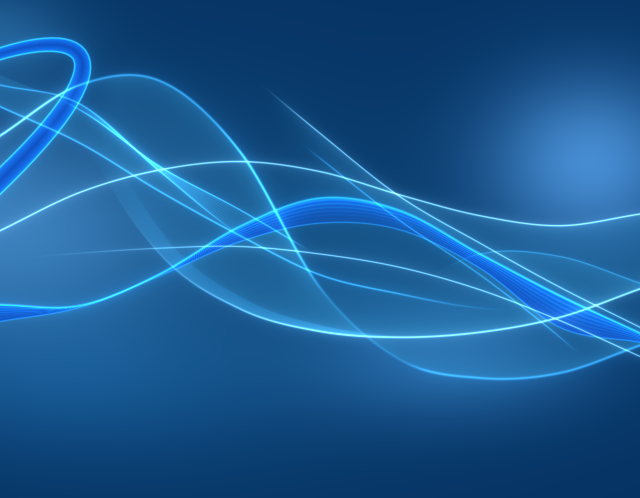
A Shadertoy shader for this background:

```glsl
// Translucent blue ribbons and luminous threads over a soft glowing backdrop.
// Splines of height over x give signed distances, which shape the threads,
// the sheets of light between them and the solid ribbons.

float px; // scene size of one pixel

// Signed distance to a Catmull-Rom curve through nine heights; positive below it
float curve(vec2 p, float y[9]) {
    float s = clamp(p.x / .96, 0., 7.999);
    int i = int(s);
    float t = s - float(i), b = y[i], c = y[i + 1];
    float a = i > 0 ? y[max(i - 1, 0)] : 2. * b - c;
    float d = i < 7 ? y[min(i + 2, 8)] : 2. * c - b;
    float k1 = .5 * (c - a), k2 = a - 2.5 * b + 2. * c - .5 * d;
    float k3 = .5 * (d - a) + 1.5 * (b - c);
    float slope = (k1 + t * (2. * k2 + 3. * t * k3)) / .96;
    return (p.y - b - t * (k1 + t * (k2 + t * k3))) / sqrt(1. + slope * slope);
}

float cover(float d) { return smoothstep(-px, px, d); }

float between(float a, float b) { return cover(a) * cover(-b) + cover(-a) * cover(b); }

float window(float x, float a, float b, float soft) {
    return smoothstep(a, a + soft, x) * (1. - smoothstep(b - soft, b, x));
}

// Thin bright core with a faint halo
float thread(float d, float w) {
    w = max(w, .75 * px);
    return exp(-d * d / (w * w)) + .22 * exp(-abs(d) / (5. * w));
}

// Light fading away below an edge
float veil(float d, float falloff) { return cover(d) * exp(-max(d, 0.) * falloff); }

float blob(vec2 p, float cx, float cy, float rx, float ry) {
    vec2 q = (p - vec2(cx, cy)) / vec2(rx, ry);
    return exp(-dot(q, q));
}

vec3 backdrop(vec2 p) {
    vec3 col = mix(vec3(.02, .2, .39), vec3(.06, .28, .48), blob(p, 2.2, 3.3, 3.6, 2.2));
    col += vec3(.25, .34, .42) * blob(p, 7.1, 1.95, 1.25, 1.05);
    col += vec3(.19, .25, .29) * blob(p, -.1, 2.7, 2.2, 1.35);
    col += vec3(.12, .19, .24) * blob(p, 5.5, 4.3, 1.7, .75);
    col += vec3(.1, .16, .18) * blob(p, -.1, .4, 1., .6);
    return col + vec3(.03, .08, .11) * blob(p, .8, 4.6, 2.6, .9);
}

// Distance to the looped ribbon's Bezier centre line, and the parameter there
vec2 loopDistance(vec2 p) {
    vec2 best = vec2(9, 0), prev = vec2(-.3, .75);
    for (int i = 1; i <= 32; i++) {
        float t = float(i) / 32., u = 1. - t;
        vec2 q = u*u*u * vec2(-.3, .75) + 3.*u*u*t * vec2(1, .25)
               + 3.*u*t*t * vec2(1.8, .55) + t*t*t * vec2(-.3, 2.45);
        vec2 e = q - prev;
        float h = clamp(dot(p - prev, e) / dot(e, e), 0., 1.);
        float d = length(p - prev - e * h);
        if (d < best.x) best = vec2(d, t - (1. - h) / 32.);
        prev = q;
    }
    return best;
}

void mainImage(out vec4 fragColor, in vec2 fragCoord) {
    vec2 uv = fragCoord / iResolution.xy;
    vec2 p = vec2(uv.x, 1. - uv.y) * vec2(7.68, 5.98); // y runs downward
    px = 7.68 / iResolution.x;
    float x = p.x;
    vec3 teal = vec3(.2, .56, .78), cyan = vec3(.25, .72, .96), ice = vec3(.7, .94, 1);

    // Long curves
    float wave = curve(p, float[9](1.63, 1.02, .97, 1.82, 3.45, 4.32, 4.54, 4.48, 4.15));
    float crest = curve(p, float[9](2.77, 2.31, 2.04, 1.94, 2.06, 2.34, 2.59, 2.71, 2.57));
    float bowl = curve(p, float[9](-.5, 1.6, 3.05, 3.71, 3.98, 4.05, 3.99, 3.81, 3.47));
    float slide = curve(p, float[9](1.28, 1.72, 2.3, 2.83, 3.3, 3.53, 3.7, 3.72, 3.6));
    float fanTop = curve(p, float[9](.9, 1.32, 2., 2.52, 3.08, 3.6, 4.1, 4.6, 5.1));
    float fanLow = curve(p, float[9](1.02, 1.25, 2.06, 2.82, 3.3, 3.53, 3.7, 3.7, 3.6));
    float low = curve(p, float[9](3.12, 3.04, 2.98, 2.96, 3.05, 3.21, 3.48, 3.85, 4.28));
    float slant = curve(p, float[9](-.9, -.5, 0., .8, 1.6, 2.36, 2.92, 3.45, 3.93));
    float steep = curve(p, float[9](0., .2, .6, 1.15, 1.9, 2.65, 3.3, 4.05, 4.9));
    float peak = curve(p, float[9](5.5, 5.1, 4.7, 4.3, 3.9, 3.5, 3.05, 3.08, 3.4));
    float top = curve(p, float[9](3.66, 3.67, 3.29, 2.72, 2.38, 2.53, 3.05, 3.55, 4.));
    float base = curve(p, float[9](3.86, 3.69, 3.31, 2.9, 2.68, 2.76, 3.22, 3.93, 4.11));

    // Translucent sheets
    vec3 col = backdrop(p);
    col = mix(col, teal, between(wave, bowl) * smoothstep(.9, 1.5, x) * (.17 + .22 * exp(-4. * abs(wave))));
    col = mix(col, teal, between(crest, bowl) * smoothstep(2., 5., x) * .25);
    col = mix(col, teal, veil(-bowl, 3.5) * smoothstep(1.2, 2.4, x) * .3);
    col = mix(col, teal, veil(slant, 2.5) * window(x, 3.1, 6.2, 1.) * cover(-top) * .33);
    col = mix(col, teal, veil(peak, 2.) * smoothstep(5., 6.2, x) * cover(-bowl) * .28);
    col = mix(col, teal, between(fanTop, slide) * (1. - smoothstep(2.4, 3.8, x)) * .25);

    // Fine fibres
    for (float k = 0.; k < 1.01; k += .125) {
        col += cyan * .1 * thread(mix(fanTop, fanLow, k), .007) * window(x, .7, 3., .7);
        col += cyan * .06 * thread(bowl + .06 * k * max(5. - x, 0.), .007) * window(x, 1.2, 4.8, .8);
    }

    // Main ribbon, darker along its lower fold
    float across = clamp(top / max(top - base, .01), 0., 1.);
    vec3 blue = mix(vec3(.07, .41, .91), vec3(.06, .29, .72), across);
    blue += vec3(.03, .15, .14) * (.5 + .5 * sin(across * 42. + x)) * (1. - across);
    col = mix(col, blue, cover(top) * cover(-base) * (.92 - .46 * across * window(x, 3.3, 5.6, .6)));
    col += vec3(.08, .36, .55) * (thread(top, .014) + .45 * thread(base, .01));

    // Looped ribbon
    vec2 hit = loopDistance(p);
    float wide = mix(.065, .12, hit.y);
    col = mix(col, mix(vec3(.05, .3, .78), vec3(.07, .45, .95), hit.x / wide), cover(wide - hit.x) * .88);
    col += vec3(.08, .36, .5) * thread(hit.x - wide, .011);

    // Luminous threads
    col += cyan * thread(wave, .016) * (.38 + .35 * window(x, 2.5, 3.8, .5) - .25 * window(x, 3.6, 5.2, .4));
    col += ice * (thread(wave, .012) * .45 * smoothstep(1.1, .5, x) + thread(crest, .011) * .5);
    col += ice * thread(bowl, .013) * .54 * smoothstep(1.2, 4.2, x);
    col += cyan * thread(slide, .012) * .42 * smoothstep(6.3, 4.2, x);
    col += cyan * thread(fanLow, .011) * .35 * smoothstep(3., 2.2, x);
    col += cyan * thread(fanTop, .01) * .4 * window(x, .7, 3.75, .4);
    col += ice * thread(low, .01) * .42 * smoothstep(.2, 3.4, x);
    col += ice * thread(slant, .01) * .4 * smoothstep(3.1, 3.8, x);
    col += cyan * thread(steep, .01) * .28 * window(x, 3.6, 6.98, .4);
    col += cyan * thread(peak, .01) * .22 * smoothstep(5.2, 6.2, x);
    fragColor = vec4(clamp(col, 0., 1.), 1);
}
```
